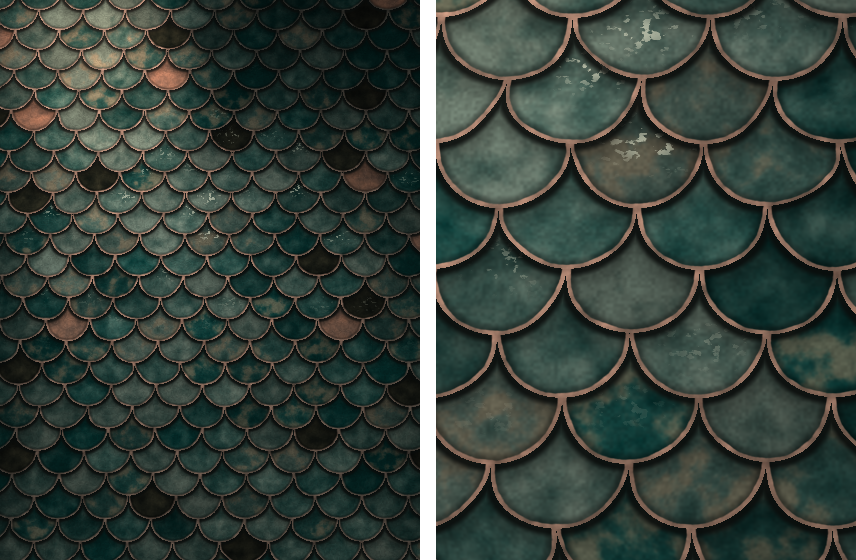
Left, the full canvas; right, a detail of the centre.
Write a Shadertoy shader that draws this pattern.

```glsl
float hash(vec2 p) {
    vec3 h = fract(vec3(p.xyx) * 0.1031);
    h += dot(h, h.yzx + 33.33);
    return fract((h.x + h.y) * h.z);
}

float valueNoise(vec2 p) {
    vec2 cell = floor(p), f = fract(p);
    f = f * f * (3.0 - 2.0 * f);
    float low = mix(hash(cell), hash(cell + vec2(1, 0)), f.x);
    float high = mix(hash(cell + vec2(0, 1)), hash(cell + vec2(1, 1)), f.x);
    return mix(low, high, f.y);
}

float fbm(vec2 p) {
    float sum = 0.0, amplitude = 0.5;
    for (int i = 0; i < 4; i++) {
        sum += amplitude * valueNoise(p);
        p = mat2(1.6, 1.2, -1.2, 1.6) * p + 7.3;
        amplitude *= 0.5;
    }
    return sum / 0.9375;
}

// Soft elliptical spot, 1 at its centre
float glow(vec2 p, vec2 centre, vec2 size) {
    vec2 d = (p - centre) / size;
    return exp(-dot(d, d));
}

// Canvas to wall: x in tile widths, y in rows, slightly receding upwards
vec2 wallCoords(vec2 uv) {
    float x = (uv.x - 0.5) * (8.9 + 0.75 * uv.y) - 0.366 * uv.y - 0.221;
    float y = uv.y * (24.2 + 2.1 * uv.y) + 0.22;
    return vec2(x, y);
}

// Centre of the nearest tile in a row; odd rows shift by half a tile
vec2 tileCentre(float x, float row) {
    float shift = 0.5 * mod(row, 2.0);
    return vec2(floor(x - shift + 0.5) + shift, row);
}

vec2 tileLocal(vec2 wall, vec2 centre) {
    return (wall - centre) * vec2(1.0, 0.5);
}

float spotLight(vec2 uv) {
    float edge = 1.0 - smoothstep(0.38, 0.54, uv.x + 0.25 * (uv.y - 0.85));
    return edge * glow(uv, vec2(0.24, 0.92), vec2(0.29, 0.25));
}

float ambientLight(vec2 uv) {
    float band = glow(uv, vec2(0.40, 0.53), vec2(0.40, 0.27));
    float shade = glow(uv, vec2(0.75, 1.0), vec2(0.38, 0.26));
    float sides = smoothstep(-0.08, 0.13, uv.x) * smoothstep(1.15, 0.85, uv.x);
    return (0.60 + 0.30 * band - 0.24 * shade) * mix(0.72, 1.0, sides);
}

// Glaze of one tile: teal to sage, with a few rust and near-black ones
vec3 glazeColour(vec2 id, vec2 wall, float light) {
    float pick = hash(id + 41.0);
    float mottle = fbm(wall * vec2(5.0, 2.5) + id * 3.7);
    float speckle = valueNoise(wall * vec2(38.0, 19.0));
    float paleness = hash(id + 17.0) * 0.9 + (light - 0.65) * 0.8;
    paleness += (mottle - 0.5) * 0.75;
    vec3 glaze = mix(vec3(0.025, 0.215, 0.205), vec3(0.38, 0.43, 0.39), clamp(paleness, 0.0, 1.0));
    float blush = step(0.72, hash(id + 5.0)) * smoothstep(0.42, 0.72, mottle);
    glaze = mix(glaze, vec3(0.49, 0.40, 0.31), 0.55 * blush);
    if (pick > 0.955) glaze = mix(vec3(0.47, 0.38, 0.34), vec3(0.68, 0.46, 0.36), mottle);
    if (pick < 0.07) glaze = mix(vec3(0.05, 0.07, 0.06), vec3(0.20, 0.19, 0.14), mottle);
    return glaze * (0.72 + 0.38 * mottle + 0.18 * speckle);
}

// Broken highlights on the glossier tiles
float glossFlecks(vec2 id, vec2 q, vec2 uv) {
    float glossy = smoothstep(0.58, 0.88, hash(id + 73.0));
    float zone = glow(uv, vec2(0.5, 0.62), vec2(0.6, 0.15));
    vec2 spot = vec2(hash(id + 2.0) - 0.5, hash(id + 9.0) - 0.5) * 0.3;
    float patchMask = glow(q, spot, vec2(0.30, 0.17));
    float grain = fbm(q * vec2(15.0, 22.0) + id * 5.1);
    return smoothstep(0.57, 0.64, grain + 0.16 * (patchMask - 1.0)) * patchMask * glossy * zone;
}

void mainImage(out vec4 fragColor, in vec2 fragCoord) {
    vec2 uv = fragCoord / iResolution.xy;
    float pixel = 9.3 / iResolution.x;
    vec2 wall = wallCoords(uv);

    // Slightly uneven laying
    wall += 0.07 * (vec2(valueNoise(wall * 1.3), valueNoise(wall * 1.3 + 50.0)) - 0.5);

    // Upper rows overlap lower ones
    vec2 id = tileCentre(wall.x, ceil(wall.y));
    vec2 q = tileLocal(wall, id);
    if (length(q) > 0.5) {
        id = tileCentre(wall.x, id.y - 1.0);
        q = tileLocal(wall, id);
    }
    float rimDistance = 0.5 - (q.y < 0.0 ? length(q) : abs(q.x));
    float overhang = length(vec2(abs(q.x) - 0.5, q.y - 0.5)) - 0.5;

    float spot = spotLight(uv);
    float light = ambientLight(uv) + 0.62 * spot;
    vec3 tint = mix(vec3(0.97, 1.0, 0.99), vec3(1.10, 1.0, 0.93), spot);

    // Glazed face, darker where it curves into its edges
    vec3 colour = glazeColour(id, wall, light) * light * tint;
    colour *= 0.88 + 0.3 * hash(id + 29.0);
    colour *= mix(0.62, 1.0, smoothstep(0.03, 0.10, rimDistance));
    colour *= mix(0.72, 1.0, smoothstep(0.04, 0.24, overhang));
    colour = mix(colour, vec3(0.78, 0.79, 0.70), 0.85 * glossFlecks(id, q, uv));

    // Worn clay rim and the shadow beneath the tile above
    float wear = fbm(wall * vec2(9.0, 4.5));
    float rimWidth = 0.032 + 0.022 * (wear - 0.5);
    float rim = 1.0 - smoothstep(rimWidth - pixel, rimWidth + pixel, rimDistance);
    float warmth = smoothstep(0.35, 0.85, light);
    vec3 clay = mix(vec3(0.44, 0.43, 0.39), vec3(0.70, 0.53, 0.45), warmth);
    clay *= min(light * 1.05, 1.1) * (0.65 + 0.6 * wear);
    float shadow = 1.0 - smoothstep(0.025, 0.075 + pixel, overhang);
    colour = mix(colour, vec3(0.035, 0.045, 0.04) + 0.10 * spot * vec3(1.0, 0.75, 0.62), 0.85 * shadow);
    colour = mix(colour, clay, rim * (0.75 + 0.25 * wear));

    fragColor = vec4(clamp(colour, 0.0, 1.0), 1.0);
}
```
